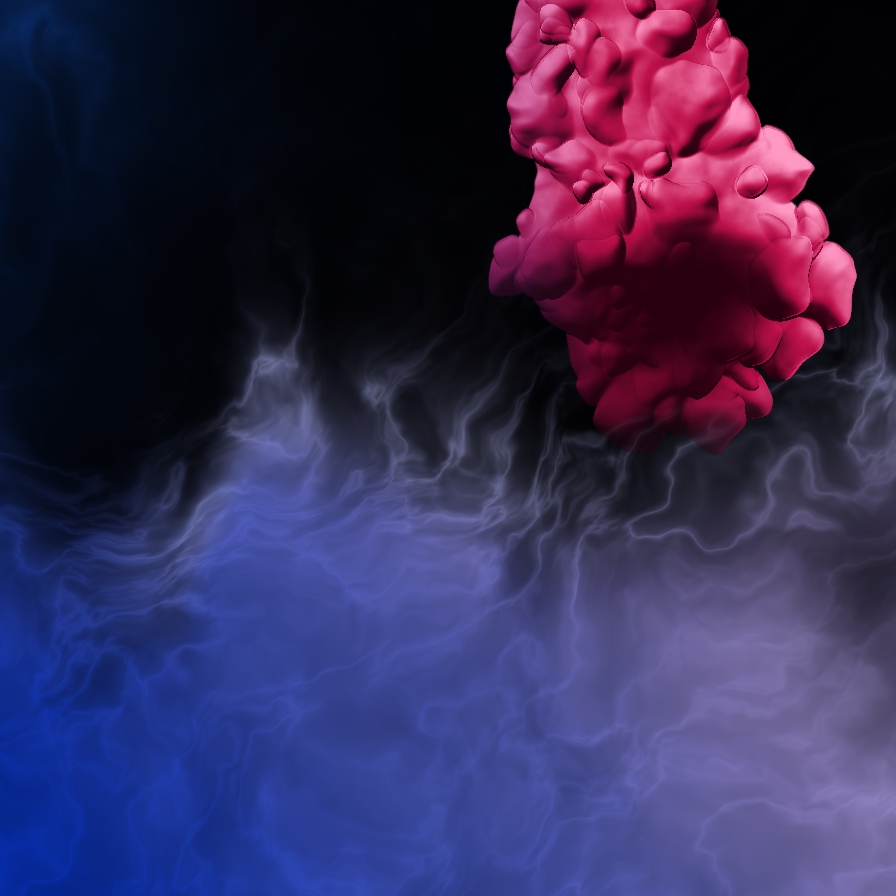
This background is drawn by a WebGL 2 fragment shader. Its source:

```glsl
#version 300 es
precision highp float;
// A folded pink ink plume sinking into blue and lavender smoke on black.
uniform vec2 u_resolution;
out vec4 outColor;

const vec3 NIGHT = vec3(0.004, 0.004, 0.014);
const vec3 HAZE_BLUE = vec3(0.02, 0.10, 0.24);
const vec3 SMOKE_BLUE = vec3(0.02, 0.16, 0.62);
const vec3 SMOKE_MID = vec3(0.24, 0.29, 0.62);
const vec3 SMOKE_LAVENDER = vec3(0.47, 0.42, 0.62);
const vec3 SMOKE_GREY = vec3(0.37, 0.38, 0.50);
const vec3 INK_DARK = vec3(0.16, 0.0, 0.06);
const vec3 INK_MID = vec3(0.74, 0.06, 0.29);
const vec3 INK_LIGHT = vec3(1.0, 0.60, 0.77);
const vec3 INK_VIOLET = vec3(0.50, 0.16, 0.48);
const vec2 INK_SHADOW = vec2(0.77, 0.675);
const int BLOBS = 110;
const float INK_BOTTOM = 0.52;
const float INK_STEP = 0.0716;
// Left and right sides of the plume, from the top edge down.
const vec2 INK_SIDES[8] = vec2[8](
  vec2(0.585, 0.79), vec2(0.58, 0.825), vec2(0.585, 0.83), vec2(0.575, 0.90),
  vec2(0.545, 0.935), vec2(0.63, 0.915), vec2(0.675, 0.84), vec2(0.70, 0.82));
// Height of the smoke bank, from left to right.
const float SMOKE_TOP[11] = float[11](
  0.46, 0.37, 0.41, 0.59, 0.57, 0.52, 0.49, 0.49, 0.51, 0.54, 0.57);

float hash(vec2 p) {
  vec3 q = fract(p.xyx * vec3(0.1031, 0.1030, 0.0973));
  q += dot(q, q.yzx + 33.33);
  return fract((q.x + q.y) * q.z);
}
float noise(vec2 p) {
  vec2 i = floor(p), f = fract(p);
  f = f * f * (3.0 - 2.0 * f);
  return mix(mix(hash(i), hash(i + vec2(1, 0)), f.x),
             mix(hash(i + vec2(0, 1)), hash(i + vec2(1, 1)), f.x), f.y);
}
float fbm(vec2 p) {
  float sum = 0.0, amp = 0.516;
  for (int i = 0; i < 5; i++, amp *= 0.5) {
    sum += amp * noise(p);
    p = mat2(1.6, 1.2, -1.2, 1.6) * p + 7.3;
  }
  return sum;
}
float filaments(vec2 p) { return pow(1.0 - abs(2.0 * fbm(p) - 1.0), 6.0); }
vec2 inkSides(float y) {
  float f = clamp((1.0 - y) / INK_STEP, 0.0, 6.999);
  return mix(INK_SIDES[int(f)], INK_SIDES[int(f) + 1], smoothstep(0.0, 1.0, fract(f)));
}
float smokeTop(float x) {
  float f = clamp(x * 10.0, 0.0, 9.999);
  return mix(SMOKE_TOP[int(f)], SMOKE_TOP[int(f) + 1], smoothstep(0.0, 1.0, fract(f)));
}
// Plume surface: x is height toward the viewer, y is signed distance.
vec2 inkSurface(vec2 p) {
  p += 0.026 * (vec2(noise(p * 19.0), noise(p * 19.0 + 40.0)) - 0.5);
  p += 0.010 * (vec2(noise(p * 47.0), noise(p * 47.0 + 40.0)) - 0.5);
  vec2 sides = inkSides(p.y);
  float w = 0.5 * (sides.y - sides.x);
  float across = (p.x - 0.5 * (sides.x + sides.y)) / w;
  float dist = max((abs(across) - 0.87) * w, INK_BOTTOM - p.y);
  float height = 0.5 * w * sqrt(max(1.0 - across * across, 0.0)) + 0.016 * noise(p * 34.0);
  for (int i = 0; i < BLOBS; i++) {
    float id = float(i), y = mix(1.02, INK_BOTTOM + 0.012, (id + 0.5) / float(BLOBS));
    vec2 s = inkSides(y);
    float half_w = 0.5 * (s.y - s.x), h = hash(vec2(id, 9.0));
    float side = sin(3.1416 * (hash(vec2(id, 3.0)) - 0.5));
    float r = mix(0.012, 0.042, h * h);
    vec2 d = p - vec2(0.5 * (s.x + s.y) + side * half_w * 0.92, y);
    float len = length(d * vec2(1.0, 0.85));
    dist = min(dist, len - r);
    if (len < r) {
      float base = half_w * 0.5 * sqrt(1.0 - 0.8 * side * side) + 0.014 * hash(vec2(id, 5.0));
      float bump = base + r * (pow(1.0 - len * len / (r * r), 0.65) - 0.4);
      float k = max(0.016 - abs(height - bump), 0.0);
      height = max(height, bump) + k * k / 0.064;
    }
  }
  return vec2(height, dist);
}
vec3 inkColor(vec2 p, float height) {
  vec2 e = vec2(0.003, 0.0);
  vec2 slope = vec2(inkSurface(p + e).x, inkSurface(p + e.yx).x) - height;
  vec3 n = normalize(vec3(-slope, e.x * 1.1));
  float key = max(dot(n, normalize(vec3(-0.4, 0.6, 0.6))), 0.0);
  float rim = max(dot(n, normalize(vec3(0.9, 0.2, 0.35))), 0.0);
  vec2 s = (p - INK_SHADOW) / vec2(0.11, 0.085);
  float lower = smoothstep(0.79, 0.66, p.y);
  float light = 0.07 + key * mix(0.88, 0.36, lower) + 0.75 * rim * smoothstep(0.74, 0.91, p.x);
  light *= (1.0 - 0.85 * exp(-dot(s, s))) * mix(0.7, 1.2, fbm(p * 24.0));
  vec3 col = mix(INK_DARK, INK_MID, smoothstep(0.05, 0.55, light));
  col = mix(col, INK_LIGHT, smoothstep(0.46, 1.0, light));
  float violet = smoothstep(0.69, 0.56, p.x) * mix(0.35, 0.8, lower);
  return mix(col, INK_VIOLET * (0.2 + light), violet);
}
void main() {
  vec2 p = gl_FragCoord.xy / u_resolution;
  // Swirling coordinates shared by the smoke layers.
  vec2 swirl = vec2(fbm(p * 4.0), fbm(p * 4.0 + 19.0)) - 0.5;
  vec2 q = p + 0.28 * swirl;
  float cloud = fbm(q * 5.0 + 3.0);
  float wisps = filaments(q * vec2(8.0, 6.0) + 11.0);
  float threads = filaments(mat2(0.8, -0.6, 0.6, 0.8) * q * vec2(9.0, 21.0));
  // Black backdrop with a faint blue left side.
  float haze = exp(-8.0 * length(p - vec2(0.02, 0.97))) + 0.35 * exp(-10.0 * p.x);
  vec3 col = NIGHT + HAZE_BLUE * haze * (0.3 + 1.2 * cloud + 0.5 * wisps);
  // Smoke bank, thinned in a gap on the right.
  float depth = smokeTop(p.x + 0.10 * swirl.x) - p.y;
  float density = smoothstep(-0.13, 0.19, depth + 0.20 * (cloud - 0.5) + 0.05 * (threads - 0.3));
  vec2 gap = (p - vec2(0.98, 0.34)) / vec2(0.08, 0.13);
  density *= 1.0 - 0.6 * exp(-dot(gap, gap)) * smoothstep(0.75, 0.35, cloud);
  float tone = clamp(0.85 * p.x + 0.7 * p.y + 0.18 * (cloud - 0.5), 0.0, 1.0);
  vec3 smoke = mix(SMOKE_BLUE, SMOKE_MID, smoothstep(0.0, 0.54, tone));
  smoke = mix(smoke, SMOKE_LAVENDER, smoothstep(0.45, 1.0, tone));
  smoke = mix(smoke, SMOKE_GREY, 0.8 * smoothstep(0.17, 0.0, depth) * smoothstep(0.08, 0.3, p.x));
  col = mix(col, smoke * (0.70 + 0.40 * cloud + 0.12 * wisps + 0.14 * threads), density * 0.97);
  // Fine strands drifting above the bank.
  float reach = exp(-max(-depth, 0.0) / mix(0.06, 0.13, p.x)) * smoothstep(0.16, -0.02, depth);
  col += SMOKE_GREY * reach * (0.24 * wisps + 0.30 * threads) * smoothstep(0.1, 0.3, p.x);
  // Ink plume, its foot veiled by smoke.
  if (p.x > 0.5 && p.y > 0.45) {
    vec2 ink = inkSurface(p);
    float edge = 1.2 / u_resolution.y, cover = smoothstep(edge, -edge, ink.y);
    float veil = 0.6 * smoothstep(0.56, 0.48, p.y + 0.08 * (cloud - 0.5));
    if (cover > 0.0) col = mix(col, inkColor(p, ink.x), cover * (1.0 - veil));
  }
  outColor = vec4(col, 1.0);
}
```
